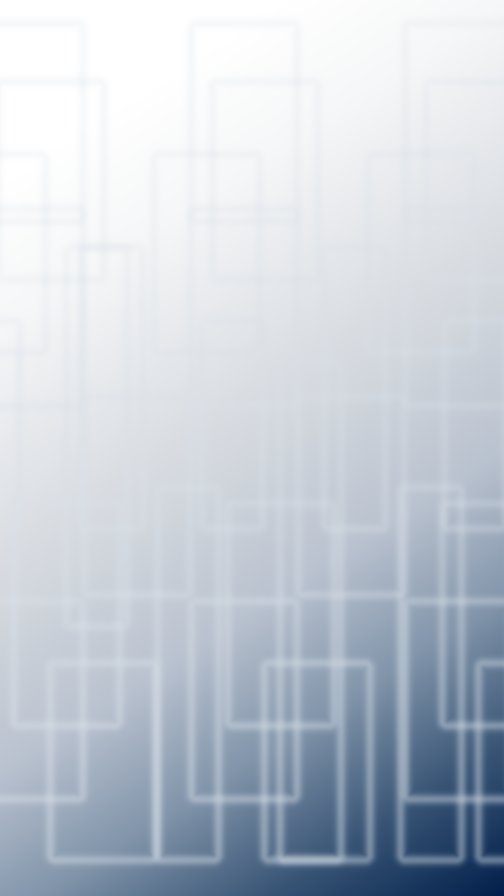
A Shadertoy shader for this background:

```glsl
#define SLANT 0.36
#define RAMP_START 0.20
#define RAMP_END 1.36
#define WIDE_WIDTH 0.118
#define WIDE_PITCH 0.239
#define TALL_WIDTH 0.068
#define CORNER 0.006
#define LINE_SOFTNESS 0.0058
#define LINE_COLOR vec3(0.85, 0.88, 0.91)
#define ALPHA_LOW 0.42
#define ALPHA_HIGH 0.22

// Evenly spaced tones, from the bright corner to the navy corner
const int TONES = 8;
const vec3 ramp[TONES] = vec3[](
    vec3(1.0), vec3(0.963, 0.966, 0.97),
    vec3(0.89, 0.90, 0.915), vec3(0.815, 0.835, 0.86),
    vec3(0.725, 0.758, 0.81), vec3(0.505, 0.58, 0.665),
    vec3(0.215, 0.325, 0.455), vec3(0.0, 0.12, 0.29));

// Rows of wide frames: left, bottom, top
const int WIDE_ROWS = 8;
const vec3 wideRows[WIDE_ROWS] = vec3[](
    vec3(0.2135, 0.753, 0.974), vec3(0.237, 0.688, 0.909),
    vec3(0.172, 0.607, 0.828), vec3(0.2135, 0.547, 0.767),
    vec3(0.094, 0.336, 0.557), vec3(0.0155, 0.190, 0.438),
    vec3(0.2135, 0.108, 0.329), vec3(0.056, 0.040, 0.260));

// Rows of tall frames: left, bottom, top, pitch
const int TALL_ROWS = 5;
const vec4 tallRows[TALL_ROWS] = vec4[](
    vec4(0.176, 0.040, 0.456, 0.271), vec4(0.3125, 0.040, 0.596, 1.0),
    vec4(0.362, 0.410, 0.724, 0.271), vec4(0.225, 0.410, 0.642, 0.271),
    vec4(0.074, 0.301, 0.724, 1.0));

vec3 background(vec2 uv) {
    float depth = 1.0 - uv.y + SLANT * uv.x;
    float t = clamp((depth - RAMP_START) / (RAMP_END - RAMP_START), 0.0, 1.0);
    t *= float(TONES - 1);
    int i = min(int(t), TONES - 2);
    return mix(ramp[i], ramp[i + 1], t - float(i));
}

float roundedBox(vec2 p, vec2 halfSize) {
    vec2 q = abs(p) - halfSize + CORNER;
    return length(max(q, 0.0)) + min(max(q.x, q.y), 0.0) - CORNER;
}

// Soft outline of a frame repeated along x
float frameRow(vec2 p, vec3 row, float width, float pitch) {
    vec2 halfSize = 0.5 * vec2(width, row.z - row.y);
    vec2 q = p - row.xy - halfSize;
    q.x = mod(q.x + 0.5 * pitch, pitch) - 0.5 * pitch;
    float d = roundedBox(q, halfSize) / LINE_SOFTNESS;
    return exp(-d * d);
}

void mainImage(out vec4 fragColor, in vec2 fragCoord) {
    vec2 uv = fragCoord / iResolution.xy;
    vec2 p = uv * vec2(0.5625, 1.0);
    vec3 color = background(uv);
    float alpha = mix(ALPHA_LOW, ALPHA_HIGH, smoothstep(0.1, 0.7, uv.y));

    // Overlapping translucent frames
    for (int i = 0; i < WIDE_ROWS; i++) {
        float line = frameRow(p, wideRows[i], WIDE_WIDTH, WIDE_PITCH);
        color = mix(color, LINE_COLOR, alpha * line);
    }
    for (int i = 0; i < TALL_ROWS; i++) {
        float line = frameRow(p, tallRows[i].xyz, TALL_WIDTH, tallRows[i].w);
        color = mix(color, LINE_COLOR, alpha * line);
    }
    fragColor = vec4(color, 1.0);
}
```
